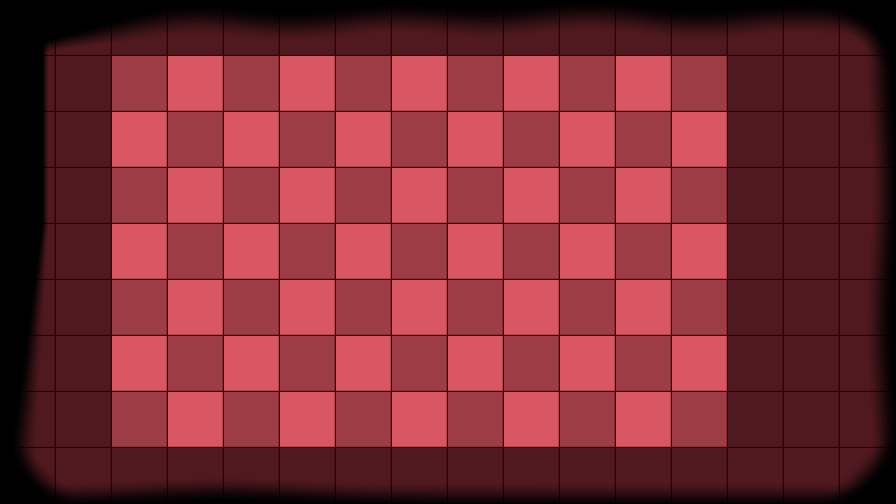
A WebGL 1 fragment shader for this pattern:

```glsl
precision highp float;
// A red checkered floor on a gridded dark field, closed in by soft black fog.

uniform vec2 u_resolution;

#define GRID vec2(16.0, 9.0)
#define BOARD_MIN vec2(2.0, 1.0)
#define BOARD_MAX vec2(13.0, 8.0)
#define LINE_WIDTH 0.022
#define LIGHT_TILE vec3(0.851, 0.341, 0.388)
#define DARK_TILE vec3(0.624, 0.239, 0.275)
#define FIELD vec3(0.314, 0.098, 0.122)
#define LINE_COLOR vec3(0.17, 0.005, 0.01)

const float PI = 3.14159265;

// Share of a pixel covered by the strip from 0 to LINE_WIDTH, per axis
vec2 lineCover(vec2 p, vec2 pixel) {
  vec2 s = fract(p + 0.5) - 0.5;
  vec2 hi = min(s + 0.5 * pixel, vec2(LINE_WIDTH));
  vec2 lo = max(s - 0.5 * pixel, vec2(0.0));
  return clamp((hi - lo) / pixel, 0.0, 1.0);
}

// 1 on even cells and 0 on odd ones, with smoothed edges
float checker(vec2 p, vec2 pixel) {
  vec2 wave = clamp(2.0 * sin(PI * p) / (PI * pixel), -1.0, 1.0);
  return 0.5 + 0.5 * wave.x * wave.y;
}

float boxMask(vec2 p, vec2 pixel) {
  vec2 inside = min(p - BOARD_MIN, BOARD_MAX - p) / pixel + 0.5;
  inside = clamp(inside, 0.0, 1.0);
  return inside.x * inside.y;
}

// Soft step centred on zero
float fade(float d, float halfWidth) {
  return smoothstep(-halfWidth, halfWidth, d);
}

// Light left over by the fog around the border
float fogLight(vec2 p) {
  // Left edge: upright and sharp above, leaning and blurred below
  float rise = clamp((p.y - 1.0) / 4.0, 0.0, 1.0);
  float light = fade(p.x - mix(0.43, 0.81, rise), mix(0.27, 0.07, rise));

  // Right edge
  float right = 15.74 + 0.05 * sin(p.y * 1.3 + 0.5);
  light *= fade(right - p.x, 0.27);

  // Top edge: gentle waves, sagging towards the left
  float top = 8.62 + 0.06 * sin(p.x * 1.75 - 4.4) + 0.03 * sin(p.x * 0.8);
  top -= 0.48 * exp(-0.75 * max(p.x - 0.8, 0.0));
  light *= fade(top - p.y, mix(0.15, 0.3, smoothstep(0.8, 3.0, p.x)));

  // Bottom edge, a little higher around the fourth column
  float bottom = 0.17 + 0.1 * exp(-0.3 * (p.x - 4.0) * (p.x - 4.0));
  light *= fade(p.y - bottom, 0.24);

  // Cut corners
  light *= fade((p.x + p.y - 1.2) * 0.707, 0.25);
  light *= fade((p.y - p.x + 14.9) * 0.707, 0.25);
  light *= fade((23.85 - p.x - p.y) * 0.707, 0.25);
  return light;
}

void main() {
  vec2 p = gl_FragCoord.xy / u_resolution * GRID;
  vec2 pixel = GRID / u_resolution;

  // Tiles over the field
  vec3 tiles = mix(DARK_TILE, LIGHT_TILE, checker(p, pixel));
  vec3 color = mix(FIELD, tiles, boxMask(p, pixel));

  // Grid lines lie left of and above each cell boundary
  vec2 lines = lineCover(vec2(-p.x, p.y), pixel);
  color = mix(color, LINE_COLOR, max(lines.x, lines.y));

  gl_FragColor = vec4(color * fogLight(p), 1.0);
}
```
